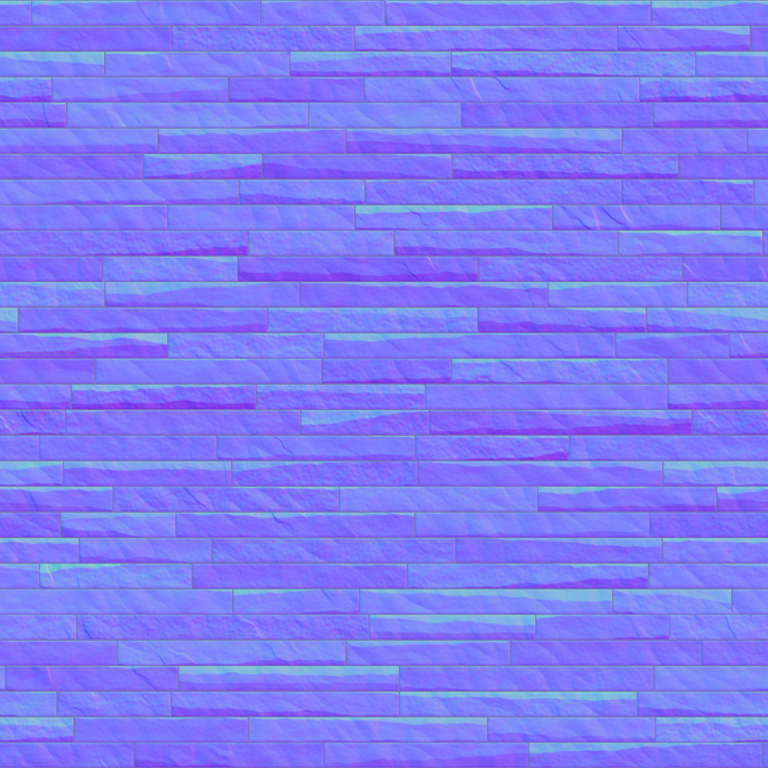
Write a Shadertoy shader that draws this texture map.

```glsl
const float ROWS = 30.0;
const float STONES_PER_ROW = 4.0;
const float STONE_PITCH = ROWS / STONES_PER_ROW; // mean length, in row heights

vec2 hash2(vec2 p) {
    vec3 q = fract(p.xyx * vec3(0.1031, 0.1030, 0.0973));
    q += dot(q, q.yzx + 33.33);
    return fract((q.xx + q.yz) * q.zy);
}

float cornerGradient(vec2 cell, vec2 corner, vec2 f) {
    return dot(hash2(cell + corner) * 2.0 - 1.0, f - corner);
}

float gradientNoise(vec2 p) {
    vec2 cell = floor(p), f = p - cell;
    vec2 u = f * f * f * (f * (f * 6.0 - 15.0) + 10.0);
    float low = mix(cornerGradient(cell, vec2(0, 0), f), cornerGradient(cell, vec2(1, 0), f), u.x);
    float high = mix(cornerGradient(cell, vec2(0, 1), f), cornerGradient(cell, vec2(1, 1), f), u.x);
    return mix(low, high, u.y);
}

// Vertical joint position, in stone pitches
float jointAt(float k, float row) {
    return k + 0.58 * hash2(vec2(mod(k, STONES_PER_ROW), row) + 5.0).x;
}

float edgeDistance(vec2 p, vec2 size) {
    vec2 d = min(p, size - p);
    return min(d.x, d.y);
}

// Depth of a broken edge: a wedge along the stone with a ragged outline
float chipDepth(float x, float along, vec2 rnd, float seed) {
    float ragged = 0.20 * gradientNoise(vec2(x * 0.6, seed))
                 + 0.08 * gradientNoise(vec2(x * 2.4, seed + 9.0));
    return rnd.x * 0.72 - 0.36 + (rnd.y - 0.5) * (along - 0.5) * 1.1 + ragged;
}

// Thin diagonal fracture that steps the surface, present in patches
float fracture(vec2 p) {
    vec2 q = vec2(p.x + 0.7 * p.y, p.y - 0.5 * p.x) * vec2(0.8, 0.35);
    q += 0.15 * gradientNoise(p * 2.1);
    float patches = smoothstep(-0.05, 0.25, gradientNoise(p * 0.45 + 31.0));
    return patches * smoothstep(-0.05, 0.05, gradientNoise(q) - 0.08);
}

float stoneHeight(vec2 p, vec2 size, vec2 id) {
    vec2 tilt = hash2(id + 11.0);
    vec2 topChip = hash2(id + 23.0);
    vec2 bottomChip = hash2(id + 37.0);
    vec2 wear = hash2(id + 51.0);
    vec2 n = p + 60.0 * hash2(id + 67.0);
    float along = p.x / size.x;

    // Tilted face with broad diagonal cleft planes
    float h = p.y * mix(0.17, -0.10, tilt.x) + p.x * (tilt.y - 0.5) * 0.05;
    h += 0.08 * abs(gradientNoise(vec2(n.x + 0.8 * n.y, n.y - 0.4 * n.x) * vec2(0.8, 0.5)));
    h += 0.05 * gradientNoise(n * vec2(0.7, 1.2));

    // Broken upper and lower edges
    float top = chipDepth(n.x, along, topChip, n.y - p.y);
    float bottom = chipDepth(n.x, along, bottomChip, n.y - p.y + 20.0);
    h += min(0.0, mix(0.22, 0.55, wear.x) * (size.y - top - p.y));
    h += min(0.0, mix(0.22, 0.45, wear.y) * (p.y - bottom));

    // Fractures and grain
    h += 0.05 * (wear.x - 0.3) * fracture(n);
    float grain = mix(0.5, 1.4, wear.y * wear.y);
    h += grain * (0.020 * gradientNoise(n * vec2(2.4, 3.2)) + 0.013 * gradientNoise(n * 6.5));

    // Rounded rim
    return h - 0.015 * (1.0 - smoothstep(0.0, 0.08, edgeDistance(p, size)));
}

vec3 stoneNormal(vec2 p, vec2 size, vec2 id, float reach) {
    vec2 dx = vec2(reach, 0.0), dy = vec2(0.0, reach);
    vec2 slope = vec2(stoneHeight(p + dx, size, id) - stoneHeight(p - dx, size, id),
                      stoneHeight(p + dy, size, id) - stoneHeight(p - dy, size, id));
    return normalize(vec3(-slope / (2.0 * reach), 1.0));
}

vec3 encodeNormal(vec3 n) {
    vec3 color = n * 0.5 + 0.5;
    color.b -= 0.15 * max(n.y, 0.0);
    return color;
}

void mainImage(out vec4 fragColor, in vec2 fragCoord) {
    vec2 p = fragCoord / iResolution.y * ROWS;
    float pixel = ROWS / iResolution.y;
    float row = floor(p.y);

    // Find the stone and its two vertical joints
    float shift = row * 0.5 + 0.7 * hash2(vec2(row, 3.0)).y;
    float x = p.x / STONE_PITCH + shift;
    float k = floor(x);
    k -= x < jointAt(k, row) ? 1.0 : 0.0;
    float left = jointAt(k, row);
    vec2 size = vec2((jointAt(k + 1.0, row) - left) * STONE_PITCH, 1.0);
    vec2 local = vec2((x - left) * STONE_PITCH, p.y - row);
    vec2 id = vec2(mod(k, STONES_PER_ROW), mod(row, ROWS));

    vec3 color = encodeNormal(stoneNormal(local, size, id, 0.035));

    // Hairline joints
    float halfWidth = 0.028;
    float joint = 1.0 - smoothstep(halfWidth - 0.5 * pixel, halfWidth + 0.5 * pixel,
                                   edgeDistance(local, size));
    color = mix(color, vec3(0.45, 0.46, 0.68), 0.75 * joint);
    fragColor = vec4(color, 1.0);
}
```
